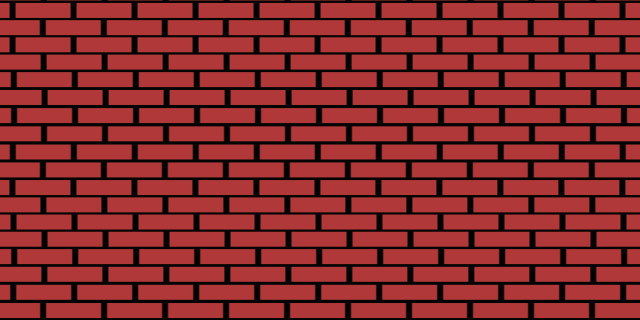
Write a WebGL 2 fragment shader that draws this pattern.

```glsl
#version 300 es
precision highp float;

uniform vec2 u_resolution;
out vec4 fragColor;

// All lengths are fractions of the canvas height.
const vec3 BRICK_COLOR = vec3(0.69, 0.22, 0.22);
const vec3 MORTAR_COLOR = vec3(0.01);
const vec2 PITCH = vec2(0.1906, 0.0553);         // brick plus joint
const vec2 BRICK_SIZE = vec2(0.1720, 0.0469);
const vec2 FIRST_CENTER = vec2(0.1368, 0.0305);  // from the top left
const vec2 EDGE_BLUR = vec2(0.0050, 0.0030);     // sides, beds
const vec2 DRIFT_AMOUNT = vec2(0.0029);          // uneven laying of the courses
const vec2 DRIFT_PERIOD = vec2(8.5, 10.5);       // in courses
const vec2 DRIFT_START = vec2(1.0, 4.0);
const float TAU = 6.283185;

// Slow wander of a course away from its regular place.
vec2 courseDrift(float course) {
    return -DRIFT_AMOUNT * cos(TAU * (course - DRIFT_START) / DRIFT_PERIOD);
}

// Soft coverage of one brick, given the offset from its center.
float brickMask(vec2 offset, float pixel) {
    vec2 inside = 0.5 * BRICK_SIZE - abs(offset);
    vec2 cover = clamp(0.5 + inside / max(EDGE_BLUR, vec2(pixel)), 0.0, 1.0);
    return cover.x * cover.y;
}

void main() {
    float pixel = 1.0 / u_resolution.y;
    vec2 p = gl_FragCoord.xy * pixel;
    p.y = 1.0 - p.y;
    p -= FIRST_CENTER;

    // Find the course, allowing for its vertical drift.
    float rawCourse = p.y / PITCH.y;
    float course = floor(rawCourse - courseDrift(rawCourse).y / PITCH.y + 0.5);
    p -= courseDrift(course);

    // Running bond: every other course shifts by half a brick.
    float column = p.x / PITCH.x - 0.5 * mod(course, 2.0);
    vec2 offset = vec2((fract(column + 0.5) - 0.5) * PITCH.x,
                       p.y - course * PITCH.y);

    vec3 color = mix(MORTAR_COLOR, BRICK_COLOR, brickMask(offset, pixel));
    fragColor = vec4(color, 1.0);
}
```
